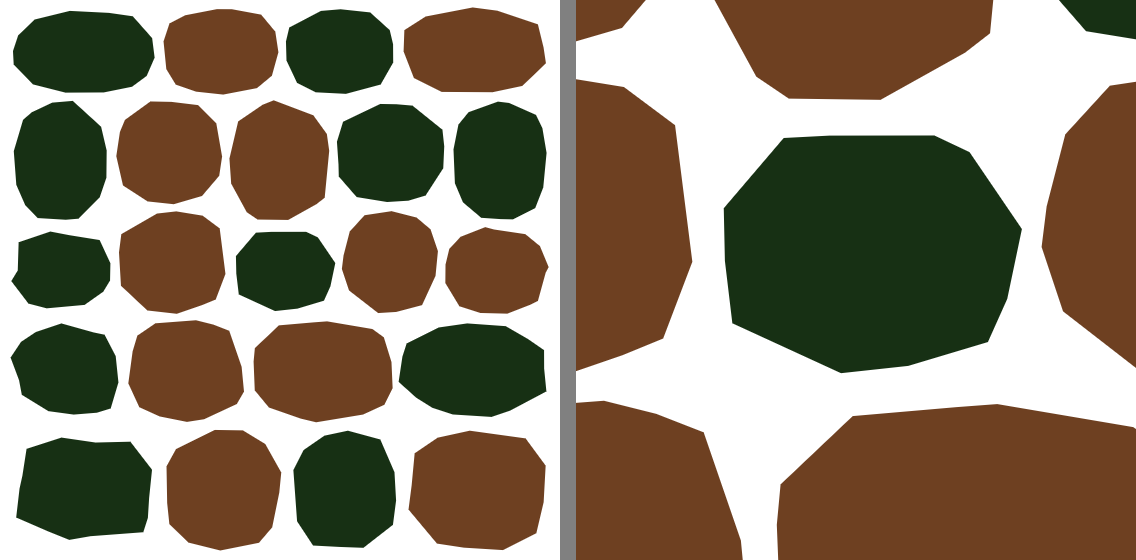
Left: the whole. Right: its middle third, enlarged.
This pattern is drawn by a Shadertoy shader. Its source:

```glsl
// Five rows of rough-cut pebbles in dark green and brown on white.
// Each cell of an uneven grid holds one jittered polygon, bent onto a
// rounded box outline and drawn through its exact signed distance.

const float TAU = 6.2831853;
const vec3 PAPER = vec3(1.0);
const vec3 BROWN = vec3(0.43, 0.25, 0.13);
const vec3 GREEN = vec3(0.09, 0.19, 0.08);

float hash(vec2 p) {
    return fract(sin(dot(p, vec2(127.1, 311.7))) * 43758.5453);
}

// Horizontal border between rows; the one between the five-stone rows zigzags
float rowEdge(int i, int col) {
    float heights[6] = float[6](0.01, 0.24, 0.435, 0.615, 0.825, 0.992);
    float zigzag = i == 3 ? 0.015 * (2.0 * float(col % 2) - 1.0) : 0.0;
    return heights[i] + zigzag;
}

// Vertical border between stones of one row
float columnEdge(int i, int count, int row) {
    float t = float(i) / float(count);
    float bend = 0.0;
    if (row == 1) bend = -0.05 * sin(0.5 * TAU * t);
    else if (count == 4) bend = 0.03 * sin(TAU * t);
    bool inner = i > 0 && i < count;
    float jitter = inner ? 0.024 * (hash(vec2(i, row) + 3.7) - 0.5) : 0.0;
    return mix(0.016, 0.984, t) + bend + jitter;
}

// Corner k of a stone that fills the box of the given half size
vec2 corner(int k, int count, vec2 halfSize, float rough, float seed) {
    float id = float(k % count);
    float turn = id + 0.75 * (hash(vec2(id, seed)) - 0.5);
    float angle = TAU * (turn + hash(vec2(seed, 5.3))) / float(count);
    vec2 dir = vec2(cos(angle), sin(angle));
    vec2 powered = pow(abs(dir), vec2(2.6));
    float radius = pow(powered.x + powered.y, -1.0 / 2.6);
    radius *= 1.0 + rough * (0.25 - hash(vec2(id + 31.0, seed)));
    return dir * radius * halfSize;
}

// Signed distance to the polygon through all corners
float stoneDistance(vec2 p, vec2 halfSize, float rough, float seed) {
    int count = 12 + int(4.0 * hash(vec2(seed, 9.1)));
    vec2 a = corner(count - 1, count, halfSize, rough, seed);
    float nearest = dot(p - a, p - a);
    float side = 1.0;
    for (int k = 0; k < count; k++) {
        vec2 b = corner(k, count, halfSize, rough, seed);
        vec2 e = a - b, w = p - b;
        vec2 gap = w - e * clamp(dot(w, e) / dot(e, e), 0.0, 1.0);
        nearest = min(nearest, dot(gap, gap));
        bvec3 crossing = bvec3(p.y >= b.y, p.y < a.y, e.x * w.y > e.y * w.x);
        if (all(crossing) || all(not(crossing))) side = -side;
        a = b;
    }
    return side * sqrt(nearest);
}

void mainImage(out vec4 fragColor, in vec2 fragCoord) {
    vec2 uv = fragCoord / iResolution.xy;
    float pixel = 1.0 / min(iResolution.x, iResolution.y);
    vec3 color = PAPER;

    for (int row = 0; row < 5; row++) {
        int count = (row == 2 || row == 3) ? 5 : 4;
        for (int col = 0; col < count; col++) {
            vec2 low = vec2(columnEdge(col, count, row), rowEdge(row, col));
            vec2 high = vec2(columnEdge(col + 1, count, row), rowEdge(row + 1, col));
            vec2 p = uv - 0.5 * (low + high);
            vec2 halfSize = 0.5 * (high - low) - 0.0055;
            if (any(greaterThan(abs(p), halfSize * 1.15))) continue;

            // Green leads each row, brown follows, then the two alternate
            bool brown = col < 2 ? col == 1 : (row + col + col / 4) % 2 == 1;

            // Green stones are rougher; the roughest are also slimmer
            float seed = float(row * 7 + col) + 0.5;
            float wild = pow(hash(vec2(seed, 2.9)), 3.0);
            float rough = brown ? 0.08 : 0.05 + 0.22 * wild;
            if (!brown) {
                vec2 slim = halfSize.x < halfSize.y ? vec2(1, 0) : vec2(0, 1);
                halfSize *= 1.0 - 0.5 * rough * slim;
            }

            float d = stoneDistance(p, halfSize, rough, seed);
            float cover = clamp(0.5 - d / pixel, 0.0, 1.0);
            color = mix(color, brown ? BROWN : GREEN, cover);
        }
    }
    fragColor = vec4(color, 1.0);
}
```
